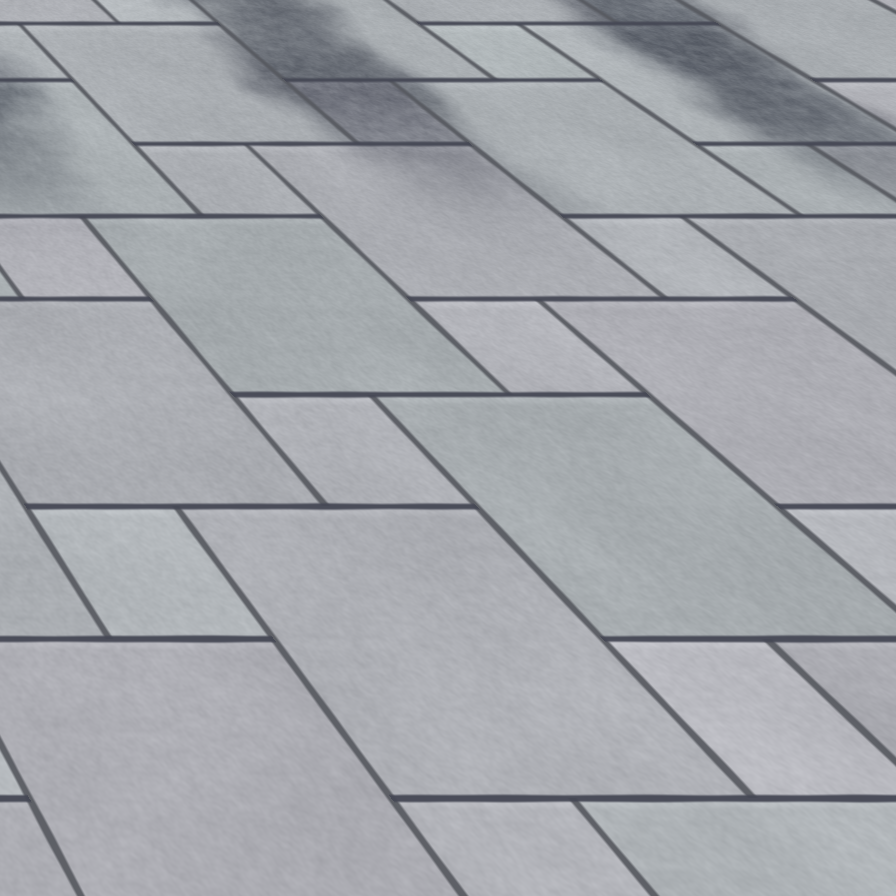
Give the GLSL for this texture, as a three.js fragment shader.

```glsl
#define HORIZON 2.0365
#define VANISH_X -0.9857
#define DEPTH_SCALE 18.949
#define DEPTH_SHIFT 9.83
#define UNIT_WIDTH 0.1048
#define FIRST_EDGE 0.738
#define JOINT_HALF 0.002
#define EDGE_BLUR 0.0018
#define TILE_VARIATION 0.045
#define GRAIN 0.045
#define STAIN_PERIOD 3.84
#define STAIN_STRENGTH 0.27

varying vec2 vUv;

const vec3 STONE = vec3(0.672, 0.686, 0.704);
const vec3 JOINT_LEVEL = vec3(0.27, 0.28, 0.33);
const vec3 JOINT_SLANTED = vec3(0.34, 0.35, 0.375);

float hash(vec2 p) {
  return fract(sin(dot(p, vec2(127.1, 311.7))) * 43758.5);
}

vec2 gradient(vec2 cell) {
  float angle = 6.2832 * hash(cell);
  return vec2(cos(angle), sin(angle));
}

float gradientNoise(vec2 p) {
  vec2 i = floor(p);
  vec2 f = p - i;
  vec2 s = f * f * f * (f * (f * 6.0 - 15.0) + 10.0);
  vec2 e = vec2(1.0, 0.0);
  float low = mix(dot(gradient(i), f), dot(gradient(i + e), f - e), s.x);
  float high = mix(dot(gradient(i + e.yx), f - e.yx),
                   dot(gradient(i + 1.0), f - 1.0), s.x);
  return mix(low, high, s.y);
}

float fbm(vec2 p) {
  float sum = 0.0;
  float weight = 0.6;
  for (int k = 0; k < 3; k++) {
    sum += weight * gradientNoise(p);
    p = p * 2.1 + 17.3;
    weight *= 0.55;
  }
  return sum;
}

// Paving of 2x2 and 1x1 squares: gives the tile's lower left corner and size
void findTile(vec2 p, out vec2 corner, out float size) {
  vec2 cell = floor(p);
  float kind = floor(mod(cell.x + 3.0 * cell.y + 0.5, 5.0));
  bool isSmall = kind == 2.0;
  vec2 offset = vec2(kind == 1.0 || kind == 4.0 ? 1.0 : 0.0,
                     kind > 2.5 ? 1.0 : 0.0);
  corner = cell - offset;
  size = isSmall ? 1.0 : 2.0;
}

void main() {
  // Canvas to ground plane, in small-tile units
  float t = HORIZON - vUv.y;
  float slant = (vUv.x - VANISH_X) / t;
  vec2 ground = vec2((slant - FIRST_EDGE) / UNIT_WIDTH,
                     DEPTH_SCALE / t - DEPTH_SHIFT);
  vec2 unitSize = vec2(UNIT_WIDTH * t / sqrt(1.0 + slant * slant),
                       t * t / DEPTH_SCALE);

  vec2 corner;
  float size;
  findTile(ground, corner, size);
  vec2 local = ground - corner;
  vec2 edge = min(local, size - local) * unitSize;

  // Stone tone, tint and grain
  float tileRandom = hash(corner + 3.7);
  float tone = (tileRandom - 0.5) * TILE_VARIATION;
  tone += size < 1.5 ? 0.025 : 0.0;
  tone += 0.05 * fbm(ground * 0.9 + corner * 2.3);
  tone += GRAIN * fbm(ground * vec2(13.0, 10.0));
  tone += 0.5 * GRAIN * gradientNoise(ground * 31.0);
  float tint = 0.02 * (hash(corner + 9.2) - 0.5);
  vec3 color = STONE + tone + vec3(tint, -0.3 * tint, 0.5 * tint);

  // Damp stains running into the distance
  float wave = cos((ground.x - 0.67) * 6.2832 / STAIN_PERIOD);
  float patches = wave + 1.1 * fbm(ground * 0.8 + 4.0);
  float stain = smoothstep(-0.1, 1.1, patches);
  stain *= smoothstep(4.3, 7.0, ground.y) * (0.65 + 0.6 * tileRandom);
  stain *= 1.0 + 0.35 * fbm(ground * 7.0);
  color -= STAIN_STRENGTH * stain * vec3(1.0, 1.0, 0.93);

  // Pale rim along the far side, then the joints
  float halfWidth = JOINT_HALF * t * (1.0 + 0.3 * gradientNoise(ground * 2.5));
  float farEdge = (size - local.y) * unitSize.y - halfWidth;
  color += 0.035 * (1.0 - smoothstep(0.002, 0.010, farEdge));
  vec2 joint = 1.0 - smoothstep(vec2(halfWidth - EDGE_BLUR),
                                vec2(halfWidth + EDGE_BLUR), edge);
  color = mix(color, JOINT_SLANTED, joint.x * 0.92);
  color = mix(color, JOINT_LEVEL, joint.y * 0.95);

  gl_FragColor = vec4(clamp(color, 0.0, 1.0), 1.0);
}
```
